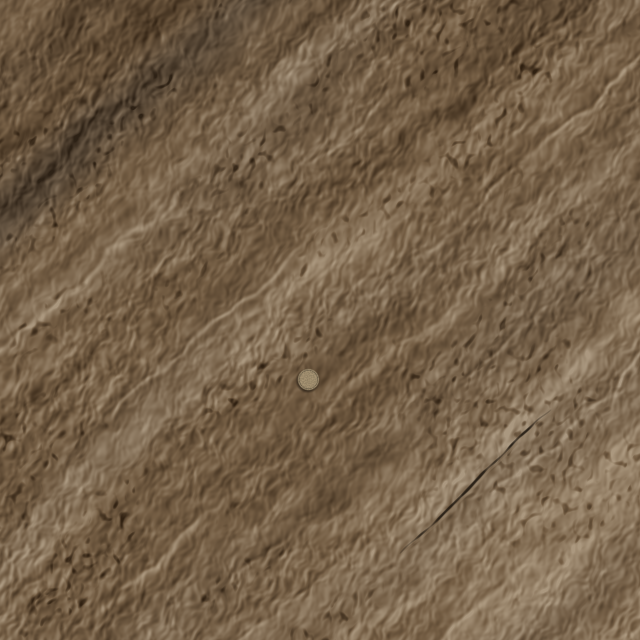
Write a WebGL 1 fragment shader that draws this texture.

```glsl
precision highp float;
// Weathered layered rock: long slanting brown strata under short, steep wrinkles,
// with wavy ledges, dark pits, one long crack and a small plain disc for scale.
// Warped gradient noise gives tone and height; a height difference lights the relief.

uniform vec2 u_resolution;

const vec3 DARK_BROWN = vec3(0.32, 0.246, 0.166);
const vec3 MID_BROWN = vec3(0.455, 0.366, 0.265);
const vec3 PALE_TAN = vec3(0.59, 0.51, 0.41);
const vec3 DISC_COLOR = vec3(0.61, 0.54, 0.42);

const vec2 STRATA_DIR = vec2(0.755, 0.656);
const vec2 GRAIN_DIR = vec2(0.42, 0.908);
const vec2 LIGHT_DIR = vec2(0.85, -0.53);
const float RELIEF_STEP = 0.0025;

const float BASE_TONE = 0.56;
const float TREND = 0.42;          // darkening toward the upper left
const float BAND_CONTRAST = 0.58;
const float MOTTLE_CONTRAST = 0.3;
const float RELIEF_CONTRAST = 0.5;
const float STROKE_CONTRAST = 0.32;
const float PIT_DEPTH = 0.75;
const float LEDGE_ROWS = 10.0;
const float LEDGE_WIDTH = 0.0045;
const float LEDGE_HEIGHT = 0.75;

const float GREY_STRATUM = 0.5;    // position of the dull stratum across the layers
const vec2 CRACK_START = vec2(0.625, 0.134);
const vec2 CRACK_END = vec2(0.86, 0.362);
const float CRACK_WIDTH = 0.0022;
const vec2 DISC_CENTER = vec2(0.482, 0.407);
const float DISC_RADIUS = 0.0165;

float hash(vec2 p) {
  vec3 q = fract(vec3(p.xyx) * 0.1031);
  q += dot(q, q.yzx + 33.33);
  return fract((q.x + q.y) * q.z);
}

float cornerSlope(vec2 cell, vec2 offset) {
  float angle = 6.2832 * hash(cell);
  return dot(vec2(cos(angle), sin(angle)), offset);
}

// Gradient noise, roughly -0.7 to 0.7
float noise(vec2 p) {
  vec2 i = floor(p), f = fract(p);
  vec2 u = f * f * f * (f * (f * 6.0 - 15.0) + 10.0);
  vec2 e = vec2(1.0, 0.0);
  float low = mix(cornerSlope(i, f), cornerSlope(i + e.xy, f - e.xy), u.x);
  float high = mix(cornerSlope(i + e.yx, f - e.yx), cornerSlope(i + e.xx, f - e.xx), u.x);
  return mix(low, high, u.y);
}

// Coordinates along and across a direction
vec2 alignTo(vec2 p, vec2 dir) {
  return vec2(dot(p, dir), dot(p, vec2(-dir.y, dir.x)));
}

// Strata coordinates with large and small meanders
vec2 strata(vec2 p) {
  vec2 s = alignTo(p, STRATA_DIR);
  s.y += 0.022 * noise(s * vec2(2.5, 4.0) + 11.0);
  s.y += 0.018 * noise(s * vec2(10.0, 9.0) + 37.0);
  s.y += 0.009 * noise(s * vec2(30.0, 28.0) + 71.0);
  return s;
}

// Broken ridges following the strata
float ledges(vec2 s) {
  float row = floor(s.y * LEDGE_ROWS);
  float center = 0.3 + 0.4 * hash(vec2(row + 60.0, 5.0));
  float d = (fract(s.y * LEDGE_ROWS) - center) / LEDGE_ROWS;
  float presence = smoothstep(-0.15, 0.25, noise(vec2(s.x * 2.5, row * 7.3 + 0.5)));
  return presence * exp(-d * d / (LEDGE_WIDTH * LEDGE_WIDTH));
}

// Short steep strokes, slightly curled
float strokes(vec2 p, vec2 density) {
  vec2 bend = vec2(noise(p * 30.0 + 5.0), noise(p * 30.0 + 53.0));
  return noise(alignTo(p + 0.009 * bend, GRAIN_DIR) * density + density.x);
}

float height(vec2 p, float roughness) {
  float wrinkles = strokes(p, vec2(48.0, 92.0)) + 0.55 * strokes(p, vec2(90.0, 150.0));
  return roughness * wrinkles + LEDGE_HEIGHT * ledges(strata(p));
}

vec3 rockColor(float tone) {
  vec3 shade = (MID_BROWN - DARK_BROWN) * 2.0 * min(tone, 0.5);
  vec3 shine = (PALE_TAN - MID_BROWN) * 2.0 * max(tone - 0.5, 0.0);
  return DARK_BROWN + shade + shine;
}

// Thin tapered groove with one lit lip
vec3 addCrack(vec3 color, vec2 p, float pixel) {
  vec2 axis = CRACK_END - CRACK_START;
  float len = length(axis);
  vec2 c = alignTo(p - CRACK_START, axis / len);
  c.y += 0.005 * noise(vec2(c.x * 24.0, 3.5));
  float t = clamp(c.x / len, 0.0, 1.0);
  float taper = sqrt(4.0 * t * (1.0 - t)) * (0.7 + 0.8 * noise(vec2(c.x * 40.0, 8.5)));
  float w = CRACK_WIDTH * taper;
  float lip = (1.0 - smoothstep(0.0, w + pixel, abs(c.y + 2.0 * CRACK_WIDTH))) * taper;
  float groove = (1.0 - smoothstep(0.3 * w, w + pixel, abs(c.y))) * min(taper * 1.4, 1.0);
  color = mix(color, PALE_TAN, 0.8 * clamp(lip, 0.0, 1.0));
  return mix(color, DARK_BROWN * 0.4, 0.9 * groove);
}

vec3 addDisc(vec3 color, vec2 p, float pixel) {
  vec2 q = p - DISC_CENTER;
  float r = length(q);
  float shadow = 1.0 - smoothstep(-0.002, 0.004, length(q + vec2(0.001, 0.002)) - DISC_RADIUS);
  float body = 1.0 - smoothstep(-pixel, pixel, r - DISC_RADIUS);
  float rim = 1.0 - smoothstep(0.0, 0.0015, abs(r - 0.87 * DISC_RADIUS));
  vec3 face = DISC_COLOR * (1.0 + 0.16 * noise(q * 420.0) - 0.22 * rim);
  return mix(mix(color, DARK_BROWN * 0.55, 0.8 * shadow), face, body);
}

void main() {
  float pixel = 1.0 / min(u_resolution.x, u_resolution.y);
  vec2 p = gl_FragCoord.xy * pixel;
  vec2 s = strata(p);

  // Long layers, thin seams and blotches
  float bands = noise(s * vec2(0.8, 8.0) + 3.0) + 0.7 * noise(s * vec2(1.8, 21.0) + 23.0);
  bands += 0.5 * noise(s * vec2(4.5, 50.0) + 83.0);
  float mottle = noise(s * vec2(18.0, 34.0) + 43.0) + 0.7 * noise(s * vec2(50.0, 80.0) + 7.0);
  float dull = exp(-pow((s.y - GREY_STRATUM) / 0.05, 2.0));
  float tone = BASE_TONE - TREND * s.y - 0.2 * dull;
  tone += BAND_CONTRAST * bands + MOTTLE_CONTRAST * mottle;

  // Lit relief, rougher in patches, plus stained strokes
  float roughness = 0.85 + 0.7 * noise(s * vec2(4.0, 10.0) + 91.0);
  vec2 reach = LIGHT_DIR * RELIEF_STEP;
  tone += RELIEF_CONTRAST * (height(p - reach, roughness) - height(p + reach, roughness));
  tone += STROKE_CONTRAST * roughness * strokes(p, vec2(58.0, 112.0));
  tone += 0.26 * ledges(s);

  // Small dark pits clustered along the layers
  float pitZone = smoothstep(0.0, 0.3, noise(s * vec2(3.0, 14.0) + 131.0));
  tone -= PIT_DEPTH * pitZone * smoothstep(0.12, 0.55, strokes(p + 0.3, vec2(60.0, 85.0)));

  vec3 color = rockColor(clamp(tone, -0.5, 1.3));
  float grey = clamp(0.04 + 0.4 * dull + 0.3 * noise(s * vec2(1.5, 8.0) + 171.0), 0.0, 0.45);
  color = mix(color, vec3(dot(color, vec3(0.35, 0.5, 0.15))), grey * 0.5);
  color = addCrack(color, p, pixel);
  gl_FragColor = vec4(addDisc(color, p, pixel), 1.0);
}
```
